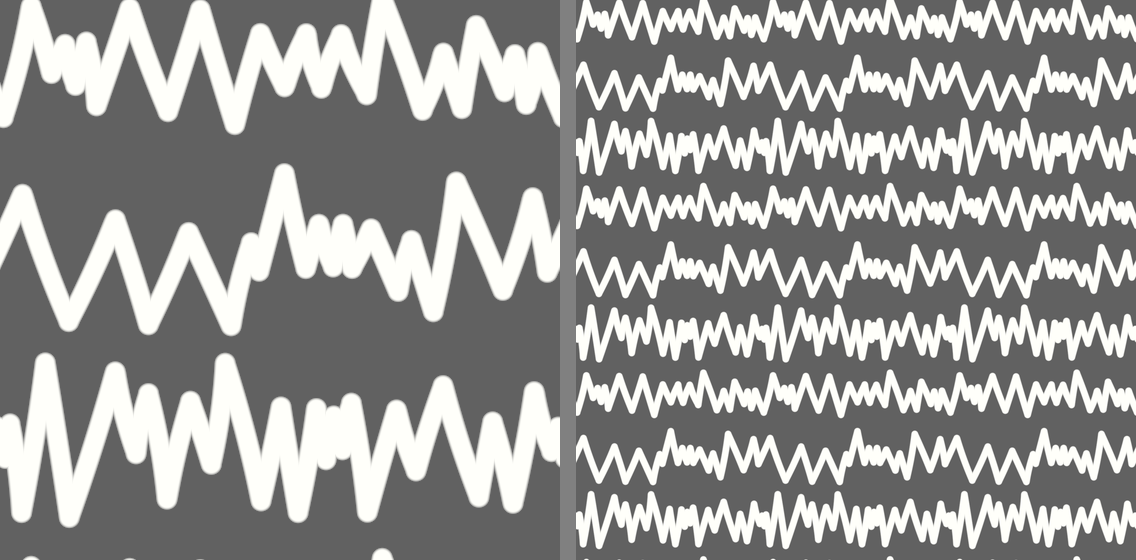
Left, the tile; right, the same tile 3 across and 3 down.
This pattern is drawn by a WebGL 1 fragment shader. Its source:

```glsl
precision highp float;

uniform vec2 u_resolution;

const float ROWS = 3.0;
const float ROW_SHIFT = 0.15;
const int MAX_VERTICES = 30;
const float STROKE_RADIUS = 0.0198;
const float EDGE_SOFTNESS = 0.006;
const vec3 GREY = vec3(0.38);
const vec3 CHALK = vec3(1.0, 1.0, 0.98);

float hash(vec2 p) {
  vec3 q = fract(vec3(p.xyx) * vec3(0.1031, 0.1030, 0.0973));
  q += dot(q, q.yzx + 33.33);
  return fract((q.x + q.y) * q.z);
}

// Even number of turning points, so the zigzag closes on itself
float vertexCount(float row) {
  return 22.0 + 4.0 * mod(row + 2.0, ROWS);
}

// Alternating peaks and troughs of random height
float vertexHeight(float index, float row, float count) {
  float i = mod(index, count);
  float side = 1.0 - 2.0 * mod(i, 2.0);
  return side * mix(0.012, 0.142, hash(vec2(i + 3.0, row * 17.0 + 5.0)));
}

// Short swings advance less than tall ones
float stepWidth(float index, float row, float rise) {
  float slant = mix(0.35, 1.0, hash(vec2(index + 41.0, row * 13.0 + 7.0)));
  return (0.01 + abs(rise)) * slant;
}

float rowLength(float row, float count) {
  float total = 0.0;
  for (int k = 0; k < MAX_VERTICES; k++) {
    float i = float(k);
    if (i >= count) break;
    float rise = vertexHeight(i + 1.0, row, count) - vertexHeight(i, row, count);
    total += stepWidth(i, row, rise);
  }
  return total;
}

// Distance to a slightly bowed leg centred on the origin
float legDistance(vec2 p, vec2 halfLeg, float bow) {
  float t = p.y / max(abs(halfLeg.y), 0.001);
  p.x -= bow * max(0.0, 1.0 - t * t);
  float along = clamp(dot(p, halfLeg) / dot(halfLeg, halfLeg), -1.0, 1.0);
  return length(p - halfLeg * along);
}

float zigzagDistance(vec2 p, float row) {
  float count = vertexCount(row);
  float total = rowLength(row, count);
  float x = hash(vec2(row, 9.0));
  float nearest = 1.0;
  for (int k = 0; k < MAX_VERTICES; k++) {
    float i = float(k);
    if (i >= count) break;
    float startY = vertexHeight(i, row, count);
    float endY = vertexHeight(i + 1.0, row, count);
    float width = stepWidth(i, row, endY - startY) / total;
    vec2 middle = vec2(x + 0.5 * width, 0.5 * (startY + endY));
    vec2 local = p - middle;
    local.x = fract(local.x + 0.5) - 0.5;
    float bow = 0.008 * (hash(vec2(i + 71.0, row + 23.0)) - 0.5);
    vec2 halfLeg = 0.5 * vec2(width, endY - startY);
    nearest = min(nearest, legDistance(local, halfLeg, bow));
    x += width;
  }
  return nearest;
}

// Steep at the rim, easing into solid chalk
float softStroke(float dist, float radius, float softness) {
  float t = clamp((radius - dist) / softness, 0.0, 1.0);
  return 1.0 - (1.0 - t) * (1.0 - t);
}

void main() {
  vec2 uv = gl_FragCoord.xy / u_resolution;
  float band = uv.y * ROWS - ROW_SHIFT;
  float row = mod(floor(band), ROWS);
  vec2 p = vec2(uv.x, (fract(band) - 0.5) / ROWS);

  float softness = max(EDGE_SOFTNESS, 1.5 / u_resolution.y);
  float ink = softStroke(zigzagDistance(p, row), STROKE_RADIUS, softness);
  gl_FragColor = vec4(mix(GREY, CHALK, ink), 1.0);
}
```
